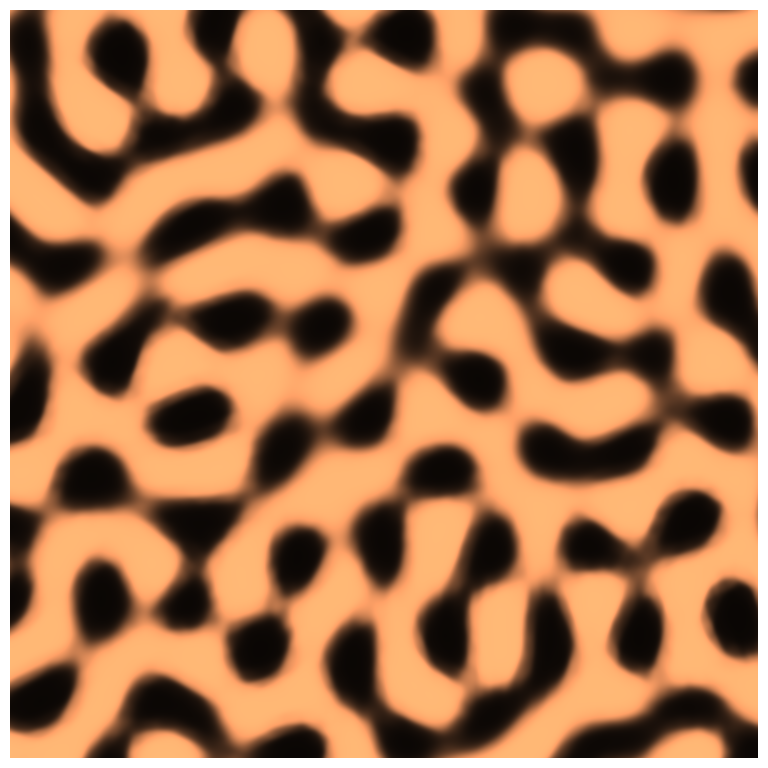
A Shadertoy shader for this pattern:

```glsl
// Draws a reaction-diffusion pattern of soft dark worms and spots on copper, in a white frame.

#define WAVELENGTH 0.122   // spacing of neighbouring worms
#define SPREAD     0.30    // relative variation of the spacing
#define SEED       7.0
#define WAVES      20      // plane waves in the seed field
#define TAPS       64      // samples of the activator-inhibitor kernel
#define CONTRAST   2.0     // saturation of the seed field
#define BIAS       0.16    // larger values thin the worms
#define EDGE       2.1     // steepness of the worm edges
#define MARGIN     0.013   // width of the white frame

const float PI = 3.14159265;
const float GOLDEN_ANGLE = 2.39996;
const float KERNEL_RADIUS = 2.6;   // in units of the kernel scale

vec3 waves[WAVES];                 // wave vector (xy) and phase (z)

float hash(float n) {
    n = fract(n * 0.1031 + 0.137);
    n *= n + 33.33;
    n *= n + n;
    return fract(n);
}

// Random directions spread over a half circle, with nearly equal wavelengths
void initWaves() {
    for (int i = 0; i < WAVES; i++) {
        float id = float(i) + SEED * 31.0;
        float angle = PI * (float(i) + hash(id)) / float(WAVES);
        float stretch = 1.0 + SPREAD * (hash(id + 57.3) - 0.5);
        float k = 2.0 * PI / WAVELENGTH * stretch;
        waves[i] = vec3(k * cos(angle), k * sin(angle), 2.0 * PI * hash(id + 113.7));
    }
}

// Saturated random field with unit variance before saturation
float seedField(vec2 p) {
    float sum = 0.0;
    for (int i = 0; i < WAVES; i++) sum += cos(dot(waves[i].xy, p) + waves[i].z);
    return tanh(CONTRAST * (sum * sqrt(2.0 / float(WAVES)) - BIAS));
}

// Short-range activation and long-range inhibition, sampled on a spiral
float activator(vec2 p) {
    float scale = WAVELENGTH / PI;
    float sum = 0.0;
    for (int i = 0; i < TAPS; i++) {
        float r = KERNEL_RADIUS * sqrt((float(i) + 0.5) / float(TAPS));
        float a = GOLDEN_ANGLE * float(i);
        float weight = (1.0 - r * r) * exp(-r * r);
        sum += weight * seedField(p + scale * r * vec2(cos(a), sin(a)));
    }
    return sum * KERNEL_RADIUS * KERNEL_RADIUS * exp(1.0) / float(TAPS);
}

vec3 copper(float level) {
    return min(level * vec3(1.24, 0.78, 0.4975), 1.0);
}

void mainImage(out vec4 fragColor, in vec2 fragCoord) {
    vec2 p = fragCoord / iResolution.y;
    vec2 size = iResolution.xy / iResolution.y;

    // Worms: high activator is dark, low activator is bright copper
    initWaves();
    float level = 0.48 - 0.45 * tanh(EDGE * (activator(p) - BIAS));
    vec3 color = copper(level);

    // White frame
    vec2 inset = min(p, size - p) - MARGIN;
    float pixel = 1.0 / iResolution.y;
    float inside = smoothstep(-0.5 * pixel, 0.5 * pixel, min(inset.x, inset.y));
    fragColor = vec4(mix(vec3(1.0), color, inside), 1.0);
}
```
